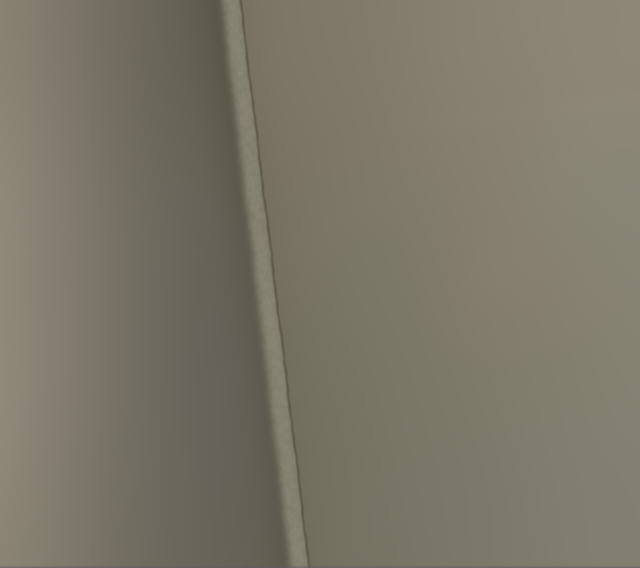
Write a WebGL 1 fragment shader that draws this texture.

```glsl
precision highp float;
// Two softly lit fabric panels divided by a slanted, raised piping cord.
// Smooth gradients shade the panels; distance to the seam shapes the cord,
// and cellular noise with layered sines gives the worn cloth its grain.

#define SEAM_TOP 0.3755
#define SEAM_SLANT 0.108
#define CORD_WIDTH 0.034
#define CREASE_WIDTH 0.0021
#define CREASE_DEPTH 0.68
#define SHADOW_REACH 0.030
#define GRAIN 0.030
#define CORD_COLOR vec3(0.512, 0.498, 0.436)
#define CREASE_COLOR vec3(0.315, 0.295, 0.240)

uniform vec2 u_resolution;

vec2 hash2(vec2 cell) {
  vec2 k = vec2(dot(cell, vec2(127.1, 311.7)), dot(cell, vec2(269.5, 183.3)));
  return fract(sin(k) * 43758.5);
}

// Distance to the nearest scattered cell point.
float cellular(vec2 p) {
  vec2 base = floor(p);
  vec2 f = fract(p);
  float nearest = 2.0;
  for (int j = -1; j <= 1; j++) {
    for (int i = -1; i <= 1; i++) {
      vec2 offset = vec2(float(i), float(j));
      vec2 delta = offset + hash2(base + offset) - f;
      nearest = min(nearest, dot(delta, delta));
    }
  }
  return sqrt(nearest);
}

float seamWobble(float t) {
  return 0.0005 * sin(t * 31.0 + 1.0) + 0.0003 * sin(t * 87.0)
       + 0.0003 * sin(t * 211.0 + 2.0);
}

// Soft elliptical patch of tint.
float patchAt(vec2 uv, vec2 center, vec2 radius) {
  vec2 q = (uv - center) / radius;
  return exp(-dot(q, q));
}

vec3 leftPanel(vec2 uv, float fromCord) {
  float fade = smoothstep(-0.12, 0.37, uv.x);
  vec3 color = mix(vec3(0.598, 0.560, 0.502), vec3(0.400, 0.388, 0.342), fade);
  color -= 0.030 * smoothstep(0.55, 1.0, uv.y) * (1.0 - 0.5 * fade);
  color -= vec3(0.028, 0.018, 0.020) * smoothstep(0.35, 0.0, uv.y) * (1.0 - fade);
  color += vec3(-0.002, 0.001, 0.012) * patchAt(uv, vec2(0.33, 0.30), vec2(0.11, 0.26));
  float shadow = exp(-max(fromCord, 0.0) / SHADOW_REACH);
  return color - vec3(0.046, 0.042, 0.054) * shadow;
}

vec3 rightPanel(vec2 uv, float fromSeam) {
  float rise = smoothstep(-0.12, 0.62, fromSeam);
  vec3 lower = mix(vec3(0.448, 0.438, 0.376), vec3(0.512, 0.506, 0.444), rise);
  vec3 upper = mix(vec3(0.480, 0.449, 0.392), vec3(0.556, 0.527, 0.466), rise);
  vec3 color = mix(lower, upper, smoothstep(0.10, 0.95, uv.y));
  color += vec3(0.011, -0.003, -0.001) * patchAt(uv, vec2(0.78, 0.50), vec2(0.16, 0.13));
  color += vec3(-0.007, 0.004, 0.001) * patchAt(uv, vec2(0.60, 0.50), vec2(0.09, 0.15));
  color += vec3(-0.009, 0.003, 0.002) * patchAt(uv, vec2(0.96, 0.65), vec2(0.11, 0.14));
  // Barely visible fold across the upper part.
  float fold = uv.y - 0.775 - 0.12 * (uv.x - 0.6);
  color += 0.004 * exp(-fold * fold * 6000.0) * smoothstep(0.5, 0.8, uv.x);
  return color - 0.018 * exp(-max(fromSeam, 0.0) / 0.022);
}

vec3 cord(vec2 p, float across) {
  float roundness = 1.0 - pow(abs(across * 1.9 - 1.12), 2.2);
  float fibre = 0.45 - cellular(p * vec2(130.0, 95.0));
  float blotch = sin(p.x * 150.0 + 2.0 * sin(p.y * 61.0)) * sin(p.y * 97.0 + p.x * 40.0);
  return CORD_COLOR + 0.060 * (roundness - 0.80) + GRAIN * fibre + 0.007 * blotch;
}

void main() {
  vec2 uv = gl_FragCoord.xy / u_resolution;
  vec2 p = gl_FragCoord.xy / u_resolution.y;
  float pixel = 1.0 / u_resolution.x;
  float t = 1.0 - uv.y;

  // Signed horizontal distance: negative lies left of the crease.
  float fromSeam = uv.x - SEAM_TOP - SEAM_SLANT * t - seamWobble(t);
  float across = (fromSeam + CORD_WIDTH) / CORD_WIDTH;

  // Panels and the rounded cord, whose shaded side melts into the left panel.
  vec3 color = leftPanel(uv, -fromSeam - CORD_WIDTH);
  float cordMask = smoothstep(-0.008, 0.013, fromSeam + CORD_WIDTH);
  color = mix(color, cord(p, clamp(across, 0.0, 1.0)), cordMask);
  float panelMask = smoothstep(-1.5 * pixel, 1.5 * pixel, fromSeam);
  color = mix(color, rightPanel(uv, fromSeam), panelMask);

  // Tight crease of uneven depth with frayed threads beside it.
  float crease = 1.0 - smoothstep(0.0, CREASE_WIDTH + pixel, abs(fromSeam));
  float depth = CREASE_DEPTH * (0.90 + 0.10 * sin(t * 140.0 + 2.0 * sin(t * 37.0)));
  color = mix(color, CREASE_COLOR, depth * crease);
  float fray = smoothstep(0.55, 0.1, cellular(vec2(p.x * 60.0, p.y * 160.0 + p.x * 80.0)));
  color += 0.012 * fray * smoothstep(0.0, 0.004, fromSeam) * exp(-max(fromSeam, 0.0) / 0.008);

  // Broad cloth variation and a thin violet lower rim.
  color += 0.0015 * sin(p.x * 23.0 + sin(p.y * 5.0)) * sin(p.y * 9.0 + p.x * 4.0);
  float rim = 1.0 - smoothstep(0.001, 0.005, uv.y);
  color = mix(color, vec3(0.37, 0.35, 0.37), 0.5 * rim);
  gl_FragColor = vec4(color, 1.0);
}
```
